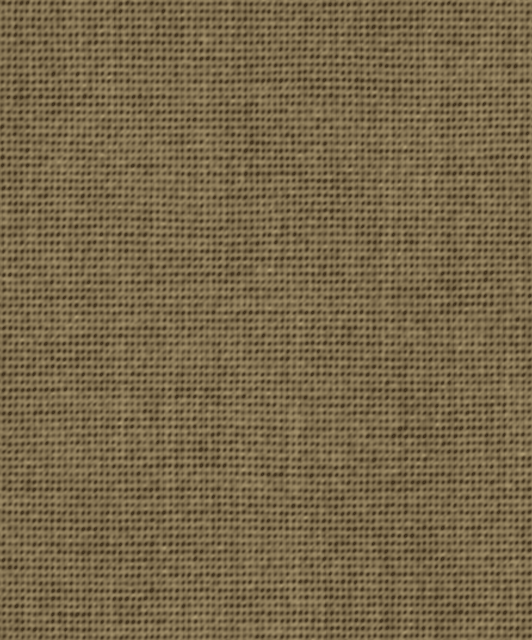
A Shadertoy shader for this texture:

```glsl
// Coarse olive-brown woven cloth: pale ribbed rows with slanted dark gaps between the threads.
#define COLUMNS 86.0
#define ROWS 83.0
#define GAP_SIZE vec2(0.23, 0.24)
#define GAP_SLANT 0.35
#define GAP_DEPTH 0.82
#define GROOVE_DEPTH 0.15
#define WANDER 0.4
#define FIBRE 0.28
#define SLUB_CHANCE 0.02
#define SHADOW_COLOR vec3(0.27, 0.21, 0.125)
#define THREAD_COLOR vec3(0.62, 0.55, 0.405)

float hash(vec2 p) {
    return fract(sin(dot(p, vec2(127.1, 311.7))) * 43758.5453);
}

float noise(vec2 p) {
    vec2 i = floor(p), f = fract(p);
    f = f * f * (3.0 - 2.0 * f);
    float low = mix(hash(i), hash(i + vec2(1.0, 0.0)), f.x);
    float high = mix(hash(i + vec2(0.0, 1.0)), hash(i + vec2(1.0, 1.0)), f.x);
    return mix(low, high, f.y);
}

// Soft elliptical spot: 1 at the centre, fading with distance.
float softSpot(vec2 p, vec2 size) {
    p /= size;
    return exp(-0.5 * dot(p, p));
}

// Darkness of the gaps, summed over neighbours so that cell borders stay smooth.
float threadGaps(vec2 weave) {
    vec2 base = floor(weave);
    float dark = 0.0;
    for (int y = -1; y <= 1; y++) {
        for (int x = -1; x <= 1; x++) {
            vec2 id = base + vec2(x, y);
            vec2 jitter = vec2(hash(id + 3.7), hash(id + 9.2)) - 0.5;
            vec2 p = weave - id - 0.5 - 0.12 * jitter;
            p.x -= GAP_SLANT * p.y;
            float strength = 0.76 + 0.42 * hash(id + 21.3);
            dark += strength * softSpot(p, GAP_SIZE * (0.9 + 0.2 * hash(id + 5.1)));
        }
    }
    return dark;
}

// Rare pale thickenings lying along the ribs.
float slubs(vec2 weave) {
    vec2 shifted = weave + vec2(0.0, 0.5);
    vec2 id = floor(shifted);
    float present = step(1.0 - SLUB_CHANCE, hash(id + 41.0));
    return present * softSpot(fract(shifted) - 0.5, vec2(0.24, 0.16));
}

void mainImage(out vec4 fragColor, in vec2 fragCoord) {
    vec2 uv = fragCoord / iResolution.xy;

    // Weave grid with threads that drift slightly
    vec2 drift = vec2(noise(uv * vec2(9.0, 6.0)), noise(uv * vec2(5.0, 9.0) + 17.0)) - 0.5;
    vec2 weave = uv * vec2(COLUMNS, ROWS) + WANDER * drift;
    float row = floor(weave.y);
    float column = floor(weave.x + 0.5);
    float acrossRow = fract(weave.y) - 0.5;

    // Uneven tension along each row and column
    float rowTension = noise(vec2(uv.x * 8.0, row * 5.0 + 0.5)) - 0.5;
    float columnTone = noise(vec2(column * 3.0 + 0.5, uv.y * 3.0)) - 0.5;
    float patchTone = noise(uv * vec2(5.0, 6.0) + 31.0) - 0.5;

    // Ribs, grooves and gaps
    float groove = exp(-pow(acrossRow / 0.25, 2.0));
    float tone = 0.92;
    tone -= GAP_DEPTH * (1.0 + 0.35 * rowTension) * threadGaps(weave);
    tone -= GROOVE_DEPTH * (1.0 + 1.0 * rowTension) * groove;

    // Cloth variation, yarn fibres and slubs
    tone += 0.17 * columnTone + 0.08 * patchTone;
    vec2 fibre = vec2(weave.x - 0.5 * weave.y, weave.y) * vec2(2.1, 2.5);
    tone += FIBRE * (noise(fibre) - 0.5);
    tone += 0.25 * slubs(weave);

    vec3 color = mix(SHADOW_COLOR, THREAD_COLOR, clamp(tone, -0.05, 1.15));
    fragColor = vec4(color, 1.0);
}
```
